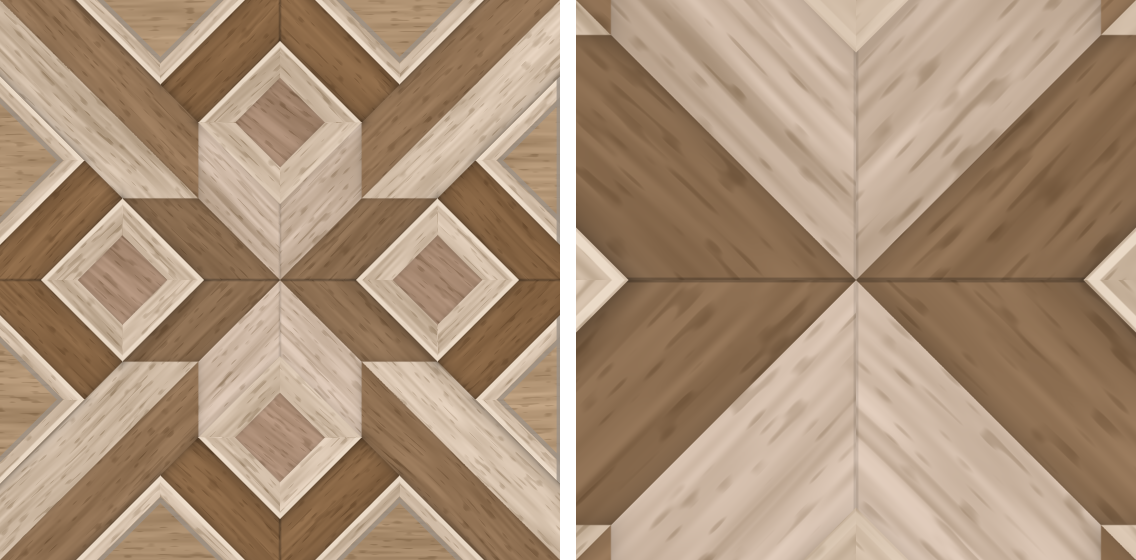
Left, the full canvas; right, a detail of the centre.
Reproduce this pattern procedurally as a Shadertoy shader.

```glsl
// Wooden parquet panel: four framed diamonds around a mitred star, with crossing
// diagonal planks and framed half squares on the border. One mirrored eighth is
// described by distances; every plank gets its own grain direction and tone.

const float DIAMOND_AT = 0.5625;   // diamond centre along its axis
const float DIAMOND_R  = 0.2917;   // outer radius of the diamond frame
const float CORE_R     = 0.160;
const float PLANK_W    = 0.2708;   // diagonal plank, measured along an axis
const float NOTCH_AT   = 0.427;    // border half square, measured along the border
const float NOTCH_R    = 0.302;
const float NOTCH_CORE = 0.2266;

const vec3 MAPLE  = vec3(0.81, 0.73, 0.645);
const vec3 BIRCH  = vec3(0.80, 0.715, 0.64);
const vec3 OAK    = vec3(0.68, 0.565, 0.44);
const vec3 ASH    = vec3(0.67, 0.55, 0.46);
const vec3 TEAK   = vec3(0.585, 0.46, 0.34);
const vec3 WALNUT = vec3(0.53, 0.395, 0.265);
const vec3 RIM    = vec3(0.95, 0.89, 0.82);
const vec3 GROUT  = vec3(0.61, 0.57, 0.53);

float hash(vec2 p) {
    vec3 q = fract(vec3(p.xyx) * 0.1031);
    q += dot(q, q.yzx + 33.33);
    return fract((q.x + q.y) * q.z);
}

float noise(vec2 p) {
    vec2 i = floor(p), f = fract(p);
    f = f * f * (3.0 - 2.0 * f);
    return mix(mix(hash(i), hash(i + vec2(1, 0)), f.x),
               mix(hash(i + vec2(0, 1)), hash(i + vec2(1, 1)), f.x), f.y);
}

// Coverage of the inside (d < 0), softened over about a pixel
float inside(float d, float px) { return 1.0 - smoothstep(-px, px, d); }

// Soft line centred on d = 0
float line(float d, float w, float px) { return 1.0 - smoothstep(w, w + 1.5 * px, abs(d)); }

// Contact shadow fading away from an edge
float shadow(float d, float reach) { return exp(-max(d, 0.0) / reach); }

// Plank of wood with fibres along dir
vec3 wood(vec3 base, vec2 p, vec2 dir, float seed) {
    dir = normalize(dir);
    vec2 g = vec2(dot(p, dir), dot(p, vec2(-dir.y, dir.x))) + 20.0 + 37.0 * seed;
    g.y += 0.025 * noise(g * vec2(2.5, 4.0));
    float streak = noise(g * vec2(1.3, 22.0)) - 0.5;
    float fibre = noise(g * vec2(7.0, 95.0)) - 0.5;
    float pores = smoothstep(0.68, 0.95, noise(g * vec2(24.0, 130.0)));
    float vein = smoothstep(0.8, 0.96, noise(g * vec2(1.6, 55.0)));
    float tone = 0.13 * streak + 0.15 * fibre - 0.13 * pores - 0.10 * vein
               + 0.07 * (seed - 0.5);
    return base * (1.0 + tone * vec3(0.9, 1.05, 1.3));
}

void mainImage(out vec4 fragColor, in vec2 fragCoord) {
    vec2 p = 2.0 * fragCoord / iResolution.xy - 1.0;
    float px = 2.0 / min(iResolution.x, iResolution.y);

    // Fold to one eighth: u runs outward along the nearer axis, v away from it
    vec2 a = abs(p);
    float u = max(a.x, a.y), v = min(a.x, a.y);
    float wide = smoothstep(-px, px, a.x - a.y);
    float sector = step(a.y, a.x);
    vec2 side = vec2(p.x < 0.0 ? -1.0 : 1.0, p.y < 0.0 ? -1.0 : 1.0);
    vec2 outward = side, across = side * vec2(1, -1);
    float id = hash(side * 3.0 + sector * 11.0 + 20.0);

    // Distances to the pieces
    float diamond = abs(u - DIAMOND_AT) + v;
    float notch = 1.0 - u + abs(v - NOTCH_AT);
    float plankEdge = u - v - PLANK_W;
    float star = max(v - DIAMOND_R, u - DIAMOND_AT);

    // Diagonal planks, pale and brown halves meeting on the diagonal
    vec3 col = wood(mix(TEAK, MAPLE, wide), p, outward, id);
    col *= 1.0 - 0.12 * shadow(u - v, 0.02) * (1.0 - wide);
    col *= 1.0 - 0.10 * shadow(-plankEdge, 0.015);

    // Dark bands outside the diamonds
    vec3 band = wood(WALNUT, p, across, fract(id + 0.31));
    band *= 1.0 - 0.20 * shadow(plankEdge, 0.025);
    col = mix(col, band, inside(-plankEdge, px));

    // Star arms, brown sideways and pale up and down
    vec3 arm = wood(mix(BIRCH, TEAK * 0.95, wide), p, outward, fract(id + 0.57));
    arm *= 1.0 - 0.14 * shadow(u - v, 0.02) * wide;
    arm *= 1.0 - 0.12 * shadow(DIAMOND_R - v, 0.012);
    col = mix(col, arm, inside(star, px));

    // Mitre seams on the axes and shadows cast by the raised frames
    float mitred = max(inside(star, px), inside(-plankEdge, px));
    float pale = (1.0 - wide) * inside(star, px);
    col *= 1.0 - mix(0.22, 0.10, pale) * mitred * line(v, 0.002, px);
    col *= 1.0 - mix(0.26, 0.07, pale) * shadow(diamond - DIAMOND_R, 0.022);
    col *= 1.0 - 0.22 * shadow(notch - NOTCH_R, 0.02);

    // Half squares on the border
    vec2 notchDir = v < NOTCH_AT ? across : outward;
    vec3 frame = wood(MAPLE, p, notchDir, fract(id + 0.73));
    frame = mix(frame, RIM, 0.8 * line(notch - NOTCH_R + 0.012, 0.007, 2.0 * px));
    vec3 panel = wood(OAK, p, vec2(1, 0), id);
    panel = mix(panel, GROUT, 0.75 * line(notch - NOTCH_CORE + 0.012, 0.009, px));
    frame = mix(frame, panel, inside(notch - NOTCH_CORE, px));
    frame = mix(frame, GROUT, 0.8 * inside(0.988 - p.x, px));
    col = mix(col, frame, inside(notch - NOTCH_R, px));

    // Framed diamonds, lit on their exposed edges
    vec2 frameDir = u > DIAMOND_AT ? across : outward;
    frame = wood(MAPLE, p, frameDir, fract(id + 0.19 + 0.4 * step(DIAMOND_AT, u)));
    float lit = mix(0.8, 0.25, pale);
    frame = mix(frame, RIM, lit * line(diamond - DIAMOND_R + 0.012, 0.006, 2.0 * px));
    float coreId = hash(mix(vec2(0, side.y), vec2(side.x, 0), sector) + 7.0);
    panel = wood(ASH, p, vec2(1.0, -0.8), coreId);
    panel *= 1.0 - 0.10 * shadow(CORE_R - diamond, 0.012);
    frame = mix(frame, panel, inside(diamond - CORE_R, px));
    col = mix(col, frame, inside(diamond - DIAMOND_R, px));

    fragColor = vec4(clamp(col, 0.0, 1.0), 1.0);
}
```
